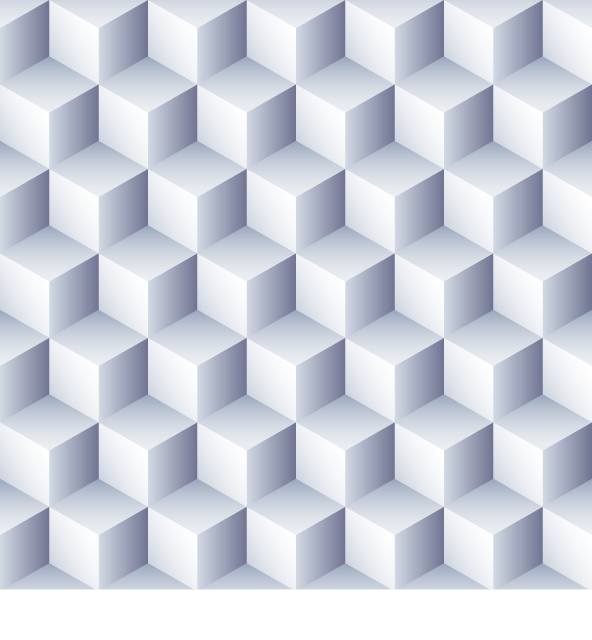
A WebGL 1 fragment shader for this pattern:

```glsl
precision highp float;
// Stacked cubes in isometric view: six across, in staggered rows of hexagons.
// Each hexagon splits into a top, a left and a right face with its own gradient;
// a plain white strip closes the bottom. Edges are smoothed by supersampling.

uniform vec2 u_resolution;

const float CUBES_ACROSS = 6.0;
const float ROW_HEIGHT = 0.1427;      // in canvas widths
const float PATTERN_HEIGHT = 0.9958;  // in canvas widths, from the top
const float FIRST_ROW = 1.0 / 3.0;    // centre of the first row, in rows
const float SIDE = 2.0 / 3.0;         // cube edge length, in rows
const int SAMPLES = 4;                // per axis

const vec3 TOP_DARK = vec3(0.59, 0.645, 0.735);
const vec3 TOP_LIGHT = vec3(0.925, 0.935, 0.95);
const vec3 LEFT_DARK = vec3(0.80, 0.825, 0.87);
const vec3 LEFT_LIGHT = vec3(1.0);
const vec3 RIGHT_LIGHT = vec3(0.825, 0.855, 0.895);
const vec3 RIGHT_DARK = vec3(0.44, 0.455, 0.575);

// Rises quickly, then levels off at 1
float easeOut(float t) {
  t = clamp(t, 0.0, 1.0);
  return t * (1.7 - 0.7 * t);
}

// Offset from the cube centre in a given row; odd rows shift by half a cube
vec2 offsetInRow(vec2 p, float row) {
  float shift = 0.5 * mod(row, 2.0);
  return vec2(fract(p.x - shift + 0.5) - 0.5, p.y - row);
}

// Offset from the centre of the hexagon that contains p, y pointing down
vec2 hexOffset(vec2 p) {
  float row = floor(p.y);
  vec2 d = offsetInRow(p, row);
  bool inside = abs(d.y) + SIDE * abs(d.x) < SIDE;
  return inside ? d : offsetInRow(p, row + 1.0);
}

// Shade the three visible faces
vec3 cubeColor(vec2 d) {
  if (d.y < -SIDE * abs(d.x)) {
    return mix(TOP_DARK, TOP_LIGHT, easeOut(1.0 + d.y / SIDE));
  }
  if (d.x > 0.0) {
    return mix(RIGHT_LIGHT, RIGHT_DARK, 2.0 * d.x);
  }
  // Left face: brightens from the lower left corner to the upper right
  float across = 1.0 + 2.0 * d.x;
  float up = 1.0 + d.x - d.y / SIDE;
  return mix(LEFT_DARK, LEFT_LIGHT, easeOut(0.5 * (across + up)));
}

// Colour at a point in canvas widths, measured from the top left
vec3 patternColor(vec2 p) {
  if (p.y > PATTERN_HEIGHT) return vec3(1.0);
  vec2 grid = vec2(p.x * CUBES_ACROSS, p.y / ROW_HEIGHT - FIRST_ROW);
  return cubeColor(hexOffset(grid));
}

void main() {
  vec3 sum = vec3(0.0);
  for (int j = 0; j < SAMPLES; j++) {
    for (int i = 0; i < SAMPLES; i++) {
      vec2 jitter = (vec2(float(i), float(j)) + 0.5) / float(SAMPLES) - 0.5;
      vec2 pos = gl_FragCoord.xy + jitter;
      pos.y = u_resolution.y - pos.y;
      sum += patternColor(pos / u_resolution.x);
    }
  }
  gl_FragColor = vec4(sum / float(SAMPLES * SAMPLES), 1.0);
}
```
